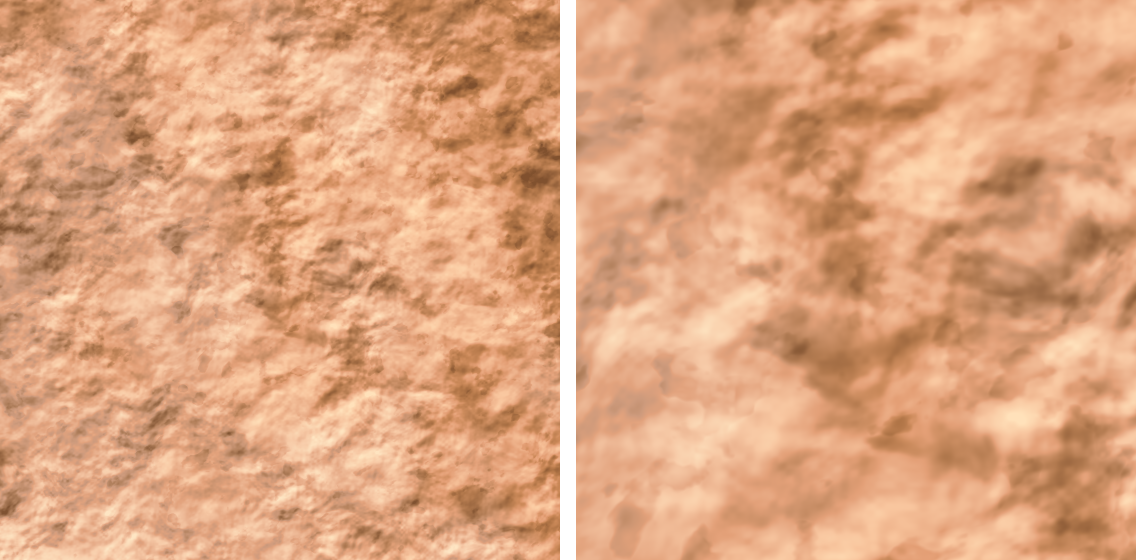
Left, the full canvas; right, a detail of the centre.
This texture is drawn by a WebGL 1 fragment shader. Its source:

```glsl
precision highp float;
uniform vec2 u_resolution;

// Stone colours, from deep hollow to sunlit crest
const vec3 HOLLOW = vec3(0.50, 0.32, 0.19);
const vec3 UMBER = vec3(0.69, 0.465, 0.29);
const vec3 TAUPE = vec3(0.70, 0.50, 0.36);
const vec3 OCHRE = vec3(0.80, 0.55, 0.37);
const vec3 DUSTY = vec3(0.81, 0.60, 0.48);
const vec3 CLAY = vec3(0.89, 0.63, 0.48);
const vec3 PEACH = vec3(0.92, 0.69, 0.55);
const vec3 CREAM = vec3(0.97, 0.78, 0.64);
const vec3 GLINT = vec3(1.0, 0.89, 0.75);

// Feature sizes, in cells across the canvas
const float BROAD_SCALE = 5.0;
const float CLUMP_SCALE = 22.0;
const float GRAIN_SCALE = 27.0;
const float PIT_SCALE = 36.0;
const vec2 LEDGE_SCALE = vec2(12.0, 19.0);

// Strength of each layer of light and dark
const float BROAD_GAIN = 0.43;
const float CLUMP_GAIN = 0.45;
const float RELIEF_GAIN = 0.80;
const float LEDGE_GAIN = 1.25;
const float PIT_GAIN = 0.9;
const float CORNER_GAIN = 1.25;
const float EXPOSURE = 0.36;

const float NOISE_DEVIATION = 0.12;
const float WARP_SCALE = 16.0;
const float WARP_AMOUNT = 0.012;
const float GRAIN_ANGLE = 0.4;
const vec2 LIGHT_STEP = vec2(-0.004, 0.008);

float hash(vec2 p) {
  vec3 q = fract(vec3(p.xyx) * 0.1031);
  q += dot(q, q.yzx + 33.33);
  return fract((q.x + q.y) * q.z);
}

float noise(vec2 p) {
  vec2 cell = floor(p), f = fract(p);
  f = f * f * f * (f * (f * 6.0 - 15.0) + 10.0);
  float low = mix(hash(cell), hash(cell + vec2(1.0, 0.0)), f.x);
  float high = mix(hash(cell + vec2(0.0, 1.0)), hash(cell + 1.0), f.x);
  return mix(low, high, f.y);
}

// Four octaves, each turned to hide the lattice
float fbm(vec2 p) {
  float sum = 0.0, amplitude = 0.5333;
  for (int i = 0; i < 4; i++) {
    sum += amplitude * noise(p);
    p = mat2(1.62, 1.2, -1.2, 1.62) * p + 17.3;
    amplitude *= 0.5;
  }
  return sum;
}

// Noise centred on zero with a spread near one
float unitNoise(vec2 p) {
  return (fbm(p) - 0.5) / NOISE_DEVIATION;
}

// Axes turned to a rising diagonal, with features drawn out along it
vec2 alongGrain(vec2 p) {
  float c = cos(GRAIN_ANGLE), s = sin(GRAIN_ANGLE);
  return vec2(c * p.x + s * p.y, c * p.y - s * p.x) * vec2(0.88, 1.1);
}

float surfaceHeight(vec2 p) {
  return unitNoise(alongGrain(p) * GRAIN_SCALE + 51.0);
}

float ramp(float from, float to, float x) {
  return clamp((x - from) / (to - from), 0.0, 1.0);
}

// Tone is a deviation from the mean brightness
vec3 stoneColour(float tone, float warmth) {
  vec3 colour = mix(HOLLOW, mix(TAUPE, UMBER, warmth), ramp(-3.6, -1.85, tone));
  colour = mix(colour, mix(DUSTY, OCHRE, warmth), ramp(-1.85, -0.8, tone));
  colour = mix(colour, CLAY, ramp(-0.8, -0.1, tone));
  colour = mix(colour, PEACH, ramp(-0.1, 0.5, tone));
  colour = mix(colour, CREAM, ramp(0.5, 1.5, tone));
  return mix(colour, GLINT, ramp(1.5, 3.2, tone));
}

void main() {
  vec2 uv = gl_FragCoord.xy / u_resolution;
  vec2 warp = vec2(noise(uv * WARP_SCALE + 3.0), noise(uv * WARP_SCALE + 41.0)) - 0.5;
  vec2 p = uv + WARP_AMOUNT * warp;

  // Rough areas between smoother faces
  float roughness = mix(0.7, 1.25, smoothstep(0.3, 0.65, noise(p * 8.0 + 70.0)));
  float relief = surfaceHeight(p) - surfaceHeight(p + LIGHT_STEP);

  // Ragged shadows under ledges, and small scattered pits
  float ledge = smoothstep(0.61, 0.74, fbm(p * LEDGE_SCALE + 23.0));
  float pit = smoothstep(0.63, 0.75, fbm(alongGrain(p) * PIT_SCALE + 12.0));

  // The upper right is darker and browner
  float corner = smoothstep(1.05, 1.8, 0.9 * uv.x + uv.y + 0.12 * warp.x);

  float tone = EXPOSURE
    + BROAD_GAIN * unitNoise(p * BROAD_SCALE + 8.0)
    + CLUMP_GAIN * unitNoise(alongGrain(p) * CLUMP_SCALE + 31.0)
    + RELIEF_GAIN * roughness * relief
    - LEDGE_GAIN * ledge
    - PIT_GAIN * pit
    - CORNER_GAIN * corner;

  // Dusty shadows on the left turn to ochre on the right
  float patchNoise = fbm(p * 6.0 + 90.0) - 0.5;
  float warmth = smoothstep(0.1, 0.9, 0.6 * uv.x + 0.4 * uv.y + 1.2 * patchNoise);
  vec3 colour = stoneColour(tone, warmth);
  colour *= mix(vec3(0.995, 1.01, 1.02), vec3(1.005, 0.985, 0.95), warmth);
  gl_FragColor = vec4(clamp(colour, 0.0, 1.0), 1.0);
}
```
